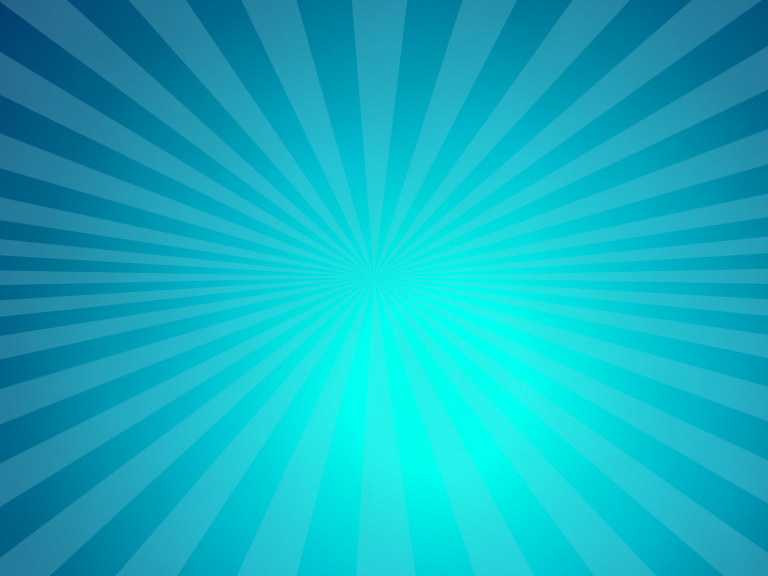
Give the GLSL for this background, as a Shadertoy shader.

```glsl
// Turquoise sunburst: pale rays over an off-centre cyan glow with faint worn-paper mottling.

const float PI = 3.14159265;
const vec2 RAY_CENTER = vec2(0.487, 0.519);
const vec2 GLOW_CENTER = vec2(0.57, 0.33);
const vec3 NAVY = vec3(0.01, 0.21, 0.40);
const vec3 OCEAN = vec3(0.00, 0.41, 0.55);
const vec3 TEAL = vec3(0.00, 0.71, 0.79);
const vec3 CYAN = vec3(0.00, 1.00, 0.94);
const vec3 RAY_TINT = vec3(0.56, 0.81, 0.86);

vec2 hashGradient(vec2 cell) {
    vec2 h = vec2(dot(cell, vec2(127.1, 311.7)), dot(cell, vec2(269.5, 183.3)));
    return 2.0 * fract(sin(h) * 43758.5) - 1.0;
}

float gradientNoise(vec2 p) {
    vec2 cell = floor(p), f = fract(p);
    vec2 u = f * f * f * (f * (f * 6.0 - 15.0) + 10.0);
    vec2 e = vec2(1.0, 0.0);
    float a = dot(hashGradient(cell), f);
    float b = dot(hashGradient(cell + e.xy), f - e.xy);
    float c = dot(hashGradient(cell + e.yx), f - e.yx);
    float d = dot(hashGradient(cell + e.xx), f - e.xx);
    return mix(mix(a, b, u.x), mix(c, d, u.x), u.y);
}

float fbm(vec2 p) {
    float sum = 0.0, amplitude = 0.5;
    for (int i = 0; i < 5; i++) {
        sum += amplitude * gradientNoise(p);
        p = mat2(1.6, 1.2, -1.2, 1.6) * p + 7.3;
        amplitude *= 0.55;
    }
    return sum;
}

// Ray coverage: stretched angle, clockwise from up, counted in ray edges
float rayMask(vec2 p, float stretch, float edgeCount) {
    float angle = atan(p.x, p.y * stretch);
    float edge = 0.55 - 0.15 * cos(angle) + edgeCount * angle / (2.0 * PI);
    edge += 0.3 * sin(2.0 * angle) + 0.3 * sin(4.0 * angle) - 0.25 * sin(6.0 * angle);
    float wave = sin(PI * edge);
    float blur = max(0.7 * fwidth(wave), 1e-4);
    return smoothstep(-blur, blur, wave);
}

// Four-stop colour ramp, t in 0..1
vec3 glowRamp(float t) {
    float s = 3.0 * t;
    vec3 color = mix(NAVY, OCEAN, clamp(s, 0.0, 1.0));
    color = mix(color, TEAL, clamp(s - 1.0, 0.0, 1.0));
    return mix(color, CYAN, clamp(s - 2.0, 0.0, 1.0));
}

void mainImage(out vec4 fragColor, in vec2 fragCoord) {
    vec2 uv = fragCoord / iResolution.xy;
    vec2 aspect = vec2(iResolution.x / iResolution.y, 1.0);

    // Background glow
    float reach = length((uv - GLOW_CENTER) * aspect);
    float glow = clamp((1.05 - reach) / 0.9, 0.0, 1.0);
    vec3 color = glowRamp(glow);

    // Pale rays
    float ray = rayMask((uv - RAY_CENTER) * aspect, 2.1, 64.0);
    color = mix(color, RAY_TINT, 0.25 * ray);

    // Soft mottling and fine grain, stronger in the shade
    float mottle = fbm(uv * aspect * 5.0);
    float grain = gradientNoise(uv * aspect * 130.0);
    color *= 1.0 + mix(0.10, 0.03, glow) * mottle + 0.012 * grain;

    fragColor = vec4(clamp(color, 0.0, 1.0), 1.0);
}
```
